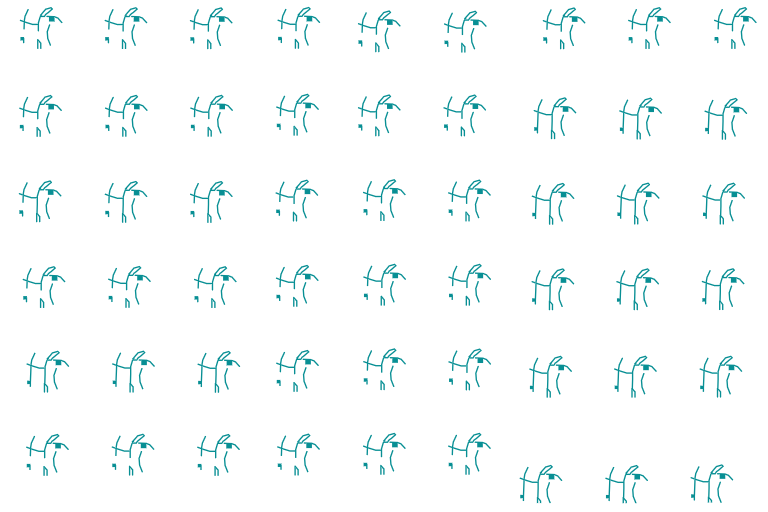
Write a Shadertoy shader that draws this pattern.

```glsl
// Small teal line-drawn goats on white, nine across and six down.
// Each cell measures distance to a few polylines; bands of columns drift
// by smooth functions of the row, and some goats have complete legs.

#define COLS 9.0
#define ROWS 6.0
#define CELL 85.33          // cell size in drawing units
#define HALF_LINE 0.68      // half the line width in drawing units
#define JITTER 0.8          // random shift of each goat
#define INK vec3(0.03, 0.56, 0.58)
#define PAPER vec3(1.0)

float hash(vec2 p) {
    return fract(sin(dot(p, vec2(127.1, 311.7))) * 43758.5453);
}

float segment(vec2 p, vec2 a, vec2 b) {
    vec2 ab = b - a;
    float h = clamp(dot(p - a, ab) / dot(ab, ab), 0.0, 1.0);
    return length(p - a - ab * h);
}

float stroke(vec2 p, vec2 a, vec2 b, vec2 c, vec2 d) {
    return min(segment(p, a, b), min(segment(p, b, c), segment(p, c, d)));
}

float box(vec2 p, vec2 center, vec2 halfSize) {
    vec2 q = abs(p - center) - halfSize;
    return length(max(q, 0.0)) + min(max(q.x, q.y), 0.0);
}

// Signed distance to one goat, centred on the origin
float goat(vec2 p, bool rearLeg, bool frontLeg) {
    // Tail, back and neck
    float d = stroke(p, vec2(-13.0, 18.0), vec2(-16.0, 11.5), vec2(-16.7, 7.3), vec2(-17.0, -1.0));
    d = min(d, stroke(p, vec2(-20.5, 7.3), vec2(-15.0, 5.3), vec2(-8.5, 3.3), vec2(-3.0, 3.3)));
    d = min(d, stroke(p, vec2(-2.7, -3.0), vec2(-2.7, 4.7), vec2(-1.0, 10.5), vec2(0.5, 13.0)));
    // Horn and brow
    d = min(d, stroke(p, vec2(-0.5, 12.5), vec2(4.7, 18.5), vec2(10.0, 20.0), vec2(11.3, 18.7)));
    d = min(d, stroke(p, vec2(11.3, 18.7), vec2(7.3, 15.3), vec2(4.7, 13.3), vec2(3.3, 11.3)));
    d = min(d, segment(p, vec2(3.3, 11.3), vec2(-0.5, 11.3)));
    // Muzzle and chest
    d = min(d, stroke(p, vec2(6.0, 11.3), vec2(13.3, 11.0), vec2(16.7, 9.7), vec2(20.7, 5.3)));
    d = min(d, stroke(p, vec2(8.5, 2.7), vec2(6.2, -4.0), vec2(6.7, -10.7), vec2(9.3, -17.3)));
    // Feet
    d = min(d, stroke(p, vec2(-3.3, -20.5), vec2(-3.3, -12.0), vec2(-0.3, -15.5), vec2(-0.3, -20.5)));
    d = min(d, segment(p, vec2(-17.4, -11.0), vec2(-17.4, -14.8)));
    if (rearLeg) d = min(d, segment(p, vec2(-17.0, -1.0), vec2(-17.4, -11.0)));
    if (frontLeg) d = min(d, segment(p, vec2(-2.7, -3.0), vec2(-3.0, -13.0)));
    d -= HALF_LINE;
    // Solid cheek and hoof
    d = min(d, box(p, vec2(10.7, 8.8), vec2(2.8, 2.6)));
    return min(d, box(p, vec2(-18.8, -11.0), vec2(1.8, 1.7)));
}

// Shift of a goat from its cell centre, y upward
vec2 drift(float col, float row) {
    float t = (row - 2.5) / 2.5;
    float t2 = t * t;
    if (col < 3.0) return vec2(0.6 + 4.5 * t + 2.0 * cos(1.571 * row), 12.0 + 2.6 * t2 * t2);
    if (col < 4.0) return vec2(1.7 * (t2 - 1.0), 12.7 + 2.3 * t2);
    if (col < 6.0) return vec2(row < 2.0 ? -4.5 : 0.2, 13.8 + 2.1 * t);
    return vec2(-2.0 - 11.5 * t2 * t, 10.0 - t2 * t2 * (10.5 + 15.5 * t));
}

void mainImage(out vec4 fragColor, in vec2 fragCoord) {
    vec2 grid = fragCoord / iResolution.y * ROWS;
    vec2 id = floor(grid);
    float col = min(id.x, COLS - 1.0);
    float row = ROWS - 1.0 - id.y;
    vec2 p = (grid - vec2(col, id.y) - 0.5) * CELL;
    float pixel = CELL * ROWS / iResolution.y;

    vec2 jitter = vec2(hash(id), hash(id + 17.0)) - 0.5;
    p -= drift(col, row) + jitter * JITTER;

    // Complete legs in the right band and in two rows of the left band
    bool rightBand = col > 5.5 && row > 0.5;
    bool leftBand = col < 2.5;
    bool rearLeg = rightBand || (leftBand && row == 4.0);
    bool frontLeg = rearLeg || (leftBand && row == 2.0);
    float d = goat(p, rearLeg, frontLeg);

    // The lowest right goats have cropped feet
    if (rightBand && row == ROWS - 1.0) d = max(d, -17.5 - p.y);

    float cover = clamp(0.5 - d / pixel, 0.0, 1.0);
    fragColor = vec4(mix(PAPER, INK, cover), 1.0);
}
```
